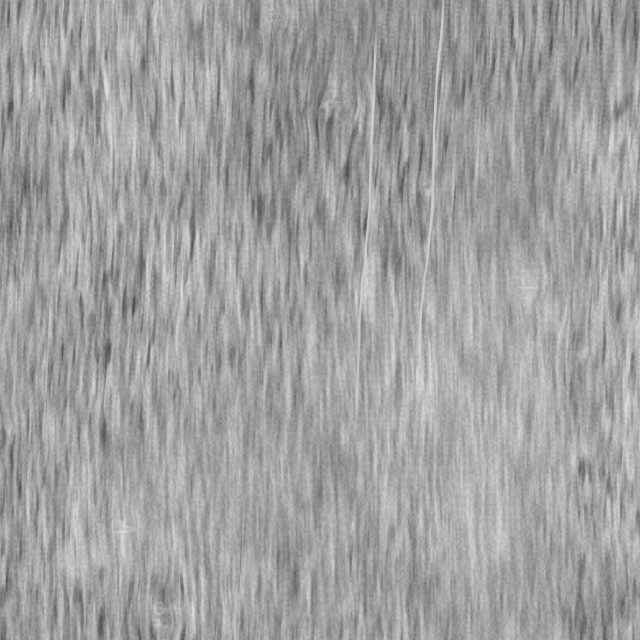
Write a WebGL 1 fragment shader that draws this texture.

```glsl
precision highp float;
uniform vec2 u_resolution;

#define BASE_TONE 0.648
#define BLOTCH_CONTRAST 0.24
#define GRAIN_CONTRAST 0.165
#define GRIT_CONTRAST 0.085
#define PORE_DEPTH 0.15
#define CRACK_TONE 0.82
#define CRACK_WIDTH 0.0021
#define CRACK_LEAN 0.06
#define CRACK_COUNT 6
#define KNOT_COUNT 9
#define KNOT_RADIUS 0.027

float hash(vec2 p) {
  return fract(sin(dot(p, vec2(127.1, 311.7))) * 43758.5453);
}

float noise(vec2 p) {
  vec2 cell = floor(p);
  vec2 f = fract(p);
  f = f * f * (3.0 - 2.0 * f);
  float low = mix(hash(cell), hash(cell + vec2(1.0, 0.0)), f.x);
  float high = mix(hash(cell + vec2(0.0, 1.0)), hash(cell + 1.0), f.x);
  return mix(low, high, f.y);
}

float fbm(vec2 p) {
  float sum = 0.0;
  float weight = 0.5;
  for (int i = 0; i < 5; i++) {
    sum += weight * (noise(p) - 0.5);
    p = p * 2.03 + 19.7;
    weight *= 0.5;
  }
  return sum;
}

// One fibre: smooth noise along y with its own phase
float fibre(float column, float y) {
  y += 17.0 * hash(vec2(column, 3.7));
  float f = fract(y);
  f = f * f * (3.0 - 2.0 * f);
  return mix(hash(vec2(column, floor(y))), hash(vec2(column, floor(y) + 1.0)), f);
}

// Neighbouring fibres blended so that streak ends never line up
float streaks(vec2 p) {
  float column = floor(p.x);
  float f = fract(p.x);
  f = f * f * (3.0 - 2.0 * f);
  return mix(fibre(column, p.y), fibre(column + 1.0, p.y), f);
}

// Pale leaning splits; every third one is long and bright
float cracks(vec2 p) {
  float cover = 0.0;
  for (int i = 0; i < CRACK_COUNT; i++) {
    float id = float(i);
    float bold = 1.0 - step(0.5, mod(id, 3.0));
    float dy = p.y - fract(0.64 + 0.36 * id);
    float halfLength = mix(0.15, 0.34, bold);
    float path = fract(0.575 + 0.7 * id) + CRACK_LEAN * dy
      + 0.014 * (noise(vec2(p.y * 6.0, id * 5.3)) - 0.5)
      + 0.002 * (noise(vec2(p.y * 34.0, id * 9.1)) - 0.5);
    float taper = 1.0 - smoothstep(0.75, 1.0, abs(dy) / halfLength);
    float width = CRACK_WIDTH * mix(0.6, 1.0, bold) * (0.6 + 0.4 * taper);
    float line = 1.0 - smoothstep(width * 0.5, width * 1.4, abs(p.x - path));
    float wear = 0.75 + 0.25 * noise(vec2(p.y * 22.0, id));
    cover = max(cover, line * taper * wear * mix(0.5, 1.0, bold));
  }
  return cover;
}

void main() {
  vec2 uv = gl_FragCoord.xy / u_resolution;

  // Bend the grain, and spread it around the knots
  vec2 g = uv;
  g.x += 0.022 * (noise(uv * vec2(5.0, 3.0)) - 0.5);
  g.x += 0.003 * (noise(uv * vec2(16.0, 11.0)) - 0.5);
  float knot = 0.0;
  for (int i = 0; i < KNOT_COUNT; i++) {
    float id = float(i);
    vec2 centre = vec2(fract(0.55 + 0.618 * id), fract(0.8 + 0.377 * id));
    centre += 0.08 * (vec2(hash(vec2(id, 1.3)), hash(vec2(id, 8.9))) - 0.5);
    float radius = KNOT_RADIUS * (0.6 + 0.6 * hash(vec2(id, 4.2)));
    vec2 d = (uv - centre) / radius;
    d += 1.2 * (vec2(noise(uv * 38.0), noise(uv * 38.0 + 50.0)) - 0.5);
    g.x -= 0.2 * radius * d.x * exp(-0.3 * dot(d, d));
    knot += (0.4 + 0.6 * hash(vec2(id, 6.6))) * (1.0 - smoothstep(0.3, 1.3, length(d)));
  }

  // Cloudy stain with a darker upper middle
  float tone = BASE_TONE + BLOTCH_CONTRAST * fbm(uv * vec2(6.0, 4.0));
  vec2 stain = (uv - vec2(0.52, 0.8)) / vec2(0.28, 0.3);
  tone += 0.012 - 0.045 * exp(-dot(stain, stain));

  // Roughness grows towards the sides and in patches
  float rough = noise(uv * vec2(5.0, 4.0) + 31.0) + 0.9 * abs(uv.x - 0.5);
  rough = smoothstep(0.2, 1.1, rough);

  // Fibres from coarse to fine, and surface grit
  float grain = 0.25 * (streaks(g * vec2(55.0, 4.0)) - 0.5);
  grain += 0.65 * (streaks(g * vec2(115.0, 11.0)) - 0.5);
  grain += 0.90 * (streaks(g * vec2(190.0, 20.0) + 40.0) - 0.5);
  grain += 0.85 * (streaks(g * vec2(310.0, 34.0) + 90.0) - 0.5);
  tone += GRAIN_CONTRAST * (0.85 + 0.3 * rough) * grain;
  tone += GRIT_CONTRAST * (noise(uv * vec2(390.0, 260.0)) - 0.5);

  // Thin slanted pores, broken up by a finer layer
  vec2 slanted = vec2(g.x - 0.06 * g.y, g.y);
  float pore = smoothstep(0.5, 0.9, streaks(slanted * vec2(200.0, 26.0) + 70.0));
  pore *= 0.5 + streaks(slanted * vec2(120.0, 40.0) + 15.0);
  tone -= PORE_DEPTH * pore * rough;

  // Scratched pale knots and cracks
  float scratch = 1.0 - abs(2.0 * noise(uv * vec2(85.0, 110.0)) - 1.0);
  tone += min(knot, 1.0) * (0.15 * scratch * scratch - 0.005);
  tone = mix(tone, CRACK_TONE, 0.95 * cracks(uv));

  gl_FragColor = vec4(vec3(clamp(tone, 0.0, 1.0)), 1.0);
}
```
